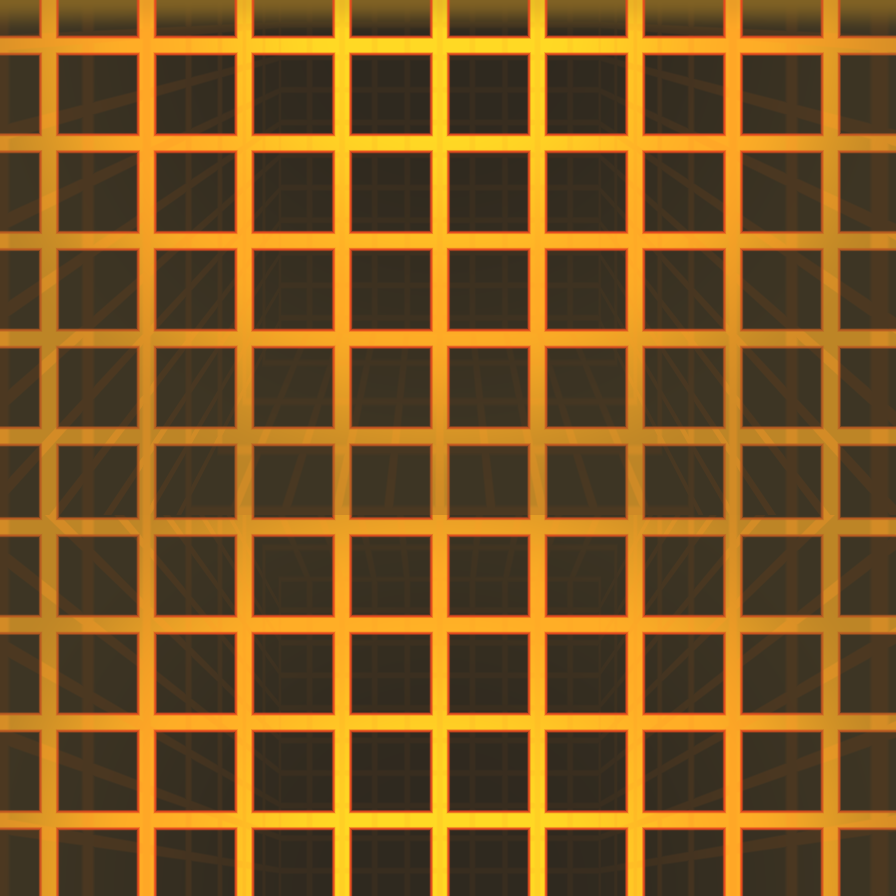
A three.js fragment shader for this pattern:

```glsl
// Glowing amber lattice in front of a dim, box-shaped room ruled with the same grid.
// Two stacked panels meet at a seam; each has its own vanishing point, which sets
// the row phase, the faint perspective lines and the fade of the bars with distance.

varying vec2 vUv;

// Layout, in canvas units
const float PITCH = 0.10905;
const float CENTER_X = 0.4909;
const float SEAM_Y = 0.425;
const float UPPER_ROW = 0.9492;
const float LOWER_ROW = 0.0846;
const float UPPER_VANISH = 0.984;
const float LOWER_VANISH = 0.0;
const float TOP_BAND = 0.961;

// Bars: half widths of the bright core and of the red rim
const float CORE_HALF = 0.0082;
const float RIM_HALF = 0.0108;
const float SOFT = 0.0014;

// Room: half width, half height, depth of the back wall, spacing in depth
const vec3 ROOM = vec3(0.53, 1.05, 3.0);
const float DEPTH_PITCH = 0.27;
const float GHOST_HALF = 0.0095;

const vec3 YELLOW = vec3(1.0, 0.85, 0.14);
const vec3 AMBER = vec3(1.0, 0.68, 0.15);
const vec3 OCHRE = vec3(0.74, 0.52, 0.15);
const vec3 RIM_HOT = vec3(0.90, 0.29, 0.12);
const vec3 RIM_DULL = vec3(0.72, 0.36, 0.13);
const vec3 DARK_NEAR = vec3(0.185, 0.160, 0.120);
const vec3 DARK_FAR = vec3(0.240, 0.208, 0.140);
const vec3 GHOST = vec3(0.36, 0.235, 0.12);
const vec3 GHOST_ON_BAR = vec3(1.0, 0.60, 0.15);
const vec3 MIST = vec3(0.50, 0.38, 0.14);

// Distance to the nearest line of a regular ruling
float lineDistance(float x, float pitch) {
  return abs(fract(x / pitch + 0.5) - 0.5) * pitch;
}

// One inside the half width, zero outside, with a soft edge
float band(float d, float halfWidth, float soft) {
  return 1.0 - smoothstep(halfWidth - soft, halfWidth + soft, d);
}

// Grid on the inside of the room, seen from its vanishing point
float roomGrid(vec2 ray, float rowPhase) {
  vec2 reach = ROOM.xy / max(abs(ray), vec2(0.0001));
  float depth = min(min(reach.x, reach.y), ROOM.z);
  vec2 hit = ray * depth;
  float soft = SOFT * depth;

  float column = band(lineDistance(hit.x, PITCH), GHOST_HALF, soft);
  float row = band(lineDistance(hit.y - rowPhase, PITCH), GHOST_HALF, soft);
  float ring = band(lineDistance(depth, DEPTH_PITCH), 0.022, 0.006 * depth);

  float grid = max(column, row);                      // back wall
  if (depth < ROOM.z) {
    grid = max(ring, reach.x < reach.y ? row : column); // side wall or floor
  }
  return grid * mix(0.48, 0.20, smoothstep(1.3, 3.0, depth));
}

void main() {
  // Panel above or below the seam
  bool upper = vUv.y > SEAM_Y;
  float rowStart = upper ? UPPER_ROW : LOWER_ROW;
  float vanishY = upper ? UPPER_VANISH : LOWER_VANISH;
  vec2 ray = vUv - vec2(CENTER_X, vanishY);
  float radius = length(ray);

  // Dark room with faint lines and a golden mist along the top
  float ghost = roomGrid(ray, rowStart - vanishY);
  vec3 room = mix(DARK_NEAR, DARK_FAR, smoothstep(0.1, 0.55, radius));
  room = mix(room, GHOST, ghost);
  float mist = smoothstep(TOP_BAND, 1.0, vUv.y);
  room = mix(room, MIST, mist);

  // Bar colour fades from yellow through amber to ochre
  float fade = smoothstep(0.34, 0.56, radius);
  vec3 core = mix(YELLOW, AMBER, smoothstep(0.12, 0.34, radius));
  core = mix(core, OCHRE, fade);
  core = mix(core, GHOST_ON_BAR, ghost * 0.7);
  core = mix(core, OCHRE, mist * 0.3);
  vec3 rim = mix(RIM_HOT, RIM_DULL, fade);

  // Lattice: red rim first, then the bright core
  float d = min(lineDistance(ray.x, PITCH), lineDistance(vUv.y - rowStart, PITCH));
  vec3 color = mix(room, rim, band(d, RIM_HALF, SOFT));
  color = mix(color, core, band(d, CORE_HALF, SOFT));

  gl_FragColor = vec4(color, 1.0);
}
```
